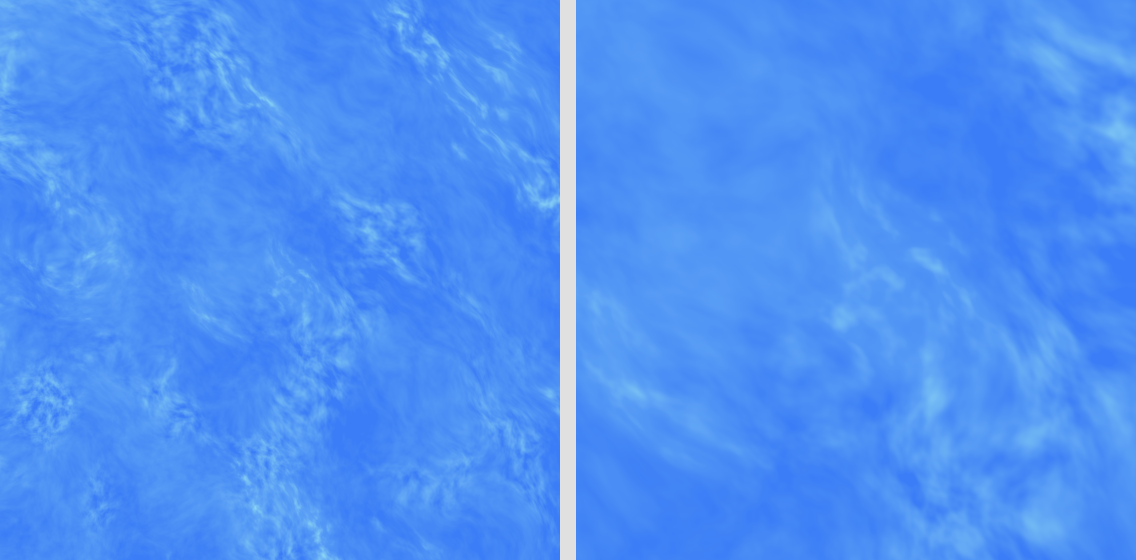
Left: the whole. Right: its middle third, enlarged.
A three.js fragment shader for this texture:

```glsl
// Draws a mottled azure surface with curved, grainy drifts of pale flecks.
varying vec2 vUv;

// Colours
const vec3 DEEP_BLUE = vec3(0.243, 0.502, 0.963);
const vec3 PALE_BLUE = vec3(0.450, 0.730, 0.957);
const vec2 TONE_RANGE = vec2(-0.06, 1.5);   // beyond 1 gives the brightest flecks

// Flow: drifts follow arcs around a point outside the canvas
const vec2 ARC_CENTRE = vec2(-0.5, -0.4);
const float ARC_RADIUS = 1.35;
const float WARP = 0.05;

// Cells per canvas, along and across the flow
const vec2 MOTTLE_SCALE = vec2(4.0, 6.5);
const vec2 PATCH_SCALE = vec2(3.2, 5.0);
const vec2 STREAK_SCALE = vec2(2.6, 8.0);
const vec2 GRAIN_SCALE = vec2(34.0, 52.0);

// Strengths
const float BASE_TONE = 0.20;
const float MOTTLE_GAIN = 0.42;
const float GRAIN_GAIN = 0.20;
const float PATCH_GAIN = 0.28;
const float PATCH_GRAIN = 0.75;
const float STREAK_GAIN = 0.22;
const float STREAK_GRAIN = 0.90;
const float LEFT_LIGHT = 0.14;

// Unit gradient from a lattice point
vec2 latticeGradient(vec2 cell) {
  vec3 p = fract(cell.xyx * vec3(0.1031, 0.1030, 0.0973));
  p += dot(p, p.yzx + 33.33);
  float angle = 6.28318 * fract((p.x + p.y) * p.z);
  return vec2(cos(angle), sin(angle));
}

float gradientNoise(vec2 p) {
  vec2 cell = floor(p);
  vec2 f = fract(p);
  vec2 w = f * f * f * (f * (f * 6.0 - 15.0) + 10.0);
  vec2 e = vec2(1.0, 0.0);
  float a = dot(latticeGradient(cell), f);
  float b = dot(latticeGradient(cell + e.xy), f - e.xy);
  float c = dot(latticeGradient(cell + e.yx), f - e.yx);
  float d = dot(latticeGradient(cell + e.xx), f - e.xx);
  return mix(mix(a, b, w.x), mix(c, d, w.x), w.y);
}

// Layered noise; each octave is turned to hide the lattice
float layeredNoise(vec2 p, int octaves) {
  const mat2 TURN = mat2(0.92, 0.39, -0.39, 0.92);
  float sum = 0.0;
  float gain = 1.0;
  for (int i = 0; i < 5; i++) {
    if (i >= octaves) break;
    sum += gain * gradientNoise(p);
    p = TURN * p * 2.03 + 17.3;
    gain *= 0.5;
  }
  return sum;
}

// Arc coordinates: x along the drift, y across it
vec2 flowCoords(vec2 uv) {
  vec2 warp = vec2(layeredNoise(uv * 4.0 + 5.0, 3), layeredNoise(uv * 4.0 + 41.0, 3));
  vec2 d = uv + WARP * warp - ARC_CENTRE;
  return vec2(atan(d.y, d.x) * ARC_RADIUS, length(d));
}

void main() {
  vec2 flow = flowCoords(vUv);

  // Broad soft mottling and fine grain
  float mottle = layeredNoise(flow * MOTTLE_SCALE + 9.0, 5);
  float grain = layeredNoise(flow * GRAIN_SCALE + 60.0, 3);

  // Rough pale patches and sparse bright streaks
  float patchMask = smoothstep(-0.05, 0.55, layeredNoise(flow * PATCH_SCALE + 23.0, 5));
  float streakMask = smoothstep(0.26, 0.62, layeredNoise(flow * STREAK_SCALE + 77.0, 5));
  streakMask *= mix(0.6, 1.2, vUv.x);

  float tone = BASE_TONE + LEFT_LIGHT * (0.5 - vUv.x);
  tone += MOTTLE_GAIN * mottle + PATCH_GAIN * patchMask;
  tone += grain * (GRAIN_GAIN + PATCH_GRAIN * patchMask);
  tone += streakMask * (STREAK_GAIN + STREAK_GRAIN * max(grain, 0.0));

  tone = clamp(tone, TONE_RANGE.x, TONE_RANGE.y);
  gl_FragColor = vec4(mix(DEEP_BLUE, PALE_BLUE, tone), 1.0);
}
```
